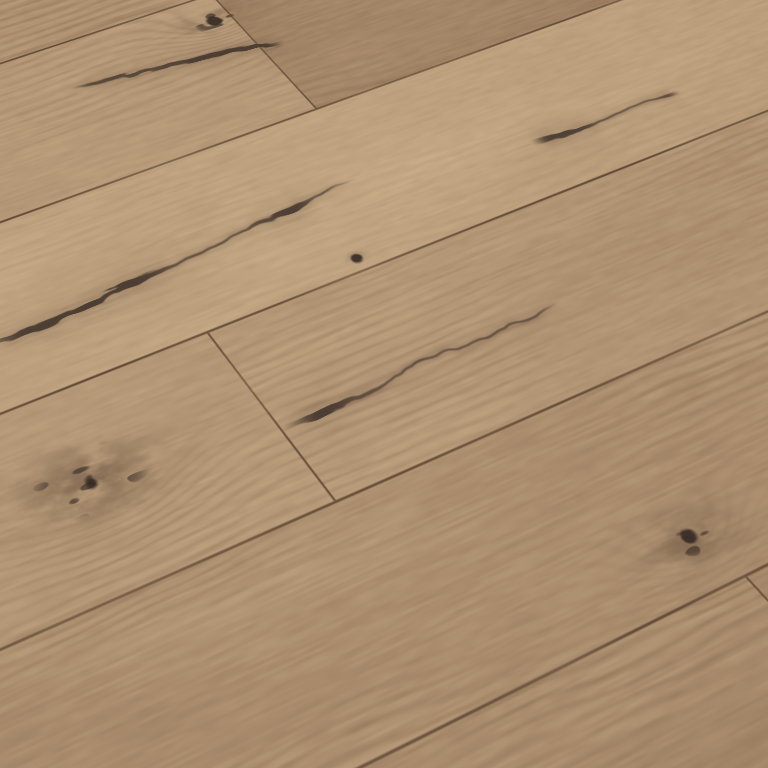
Give the GLSL for this texture, as a three.js fragment shader.

```glsl
varying vec2 vUv;

// Wood colours
const vec3 WOOD_DARK = vec3(0.56, 0.44, 0.335);
const vec3 WOOD_LIGHT = vec3(0.765, 0.655, 0.515);
const vec3 STAIN = vec3(0.47, 0.375, 0.29);
const vec3 CRACK = vec3(0.25, 0.20, 0.17);
const vec3 SEAM = vec3(0.34, 0.25, 0.18);

// Floor layout: u runs along the planks, one unit of v is a plank width
const float TILT = 0.32;
const float PLANK_DEPTH = 0.407;
const float ASPECT = 3.0;
const float SEAM_WIDTH = 0.010;

// Grain strengths
const float RING_COUNT = 18.0;
const float RING_AMOUNT = 0.26;
const float FIBRE_AMOUNT = 0.20;
const float MOTTLE_AMOUNT = 0.26;

// Cracks: start and end in floor space
const vec4 CRACK_LONG = vec4(0.30, 2.34, 1.16, 2.50);
const vec4 CRACK_SHORT = vec4(1.52, 2.34, 1.89, 2.29);
const vec4 CRACK_THIN = vec4(0.70, 1.41, 1.31, 1.45);
const vec4 CRACK_TOP = vec4(0.78, 3.68, 1.26, 3.52);

// Knots: centre, stain radius, core radius
const vec4 KNOT_WIDE = vec4(0.36, 1.53, 0.24, 0.030);
const vec4 KNOT_ROUND = vec4(1.17, 0.235, 0.15, 0.036);
const vec4 KNOT_SMALL = vec4(1.04, 2.08, 0.035, 0.026);
const vec4 KNOT_TOP = vec4(1.16, 3.81, 0.13, 0.030);

float hash(vec2 p) {
  vec3 q = fract(vec3(p.xyx) * 0.1031);
  q += dot(q, q.yzx + 33.33);
  return fract((q.x + q.y) * q.z);
}

float noise(vec2 p) {
  vec2 i = floor(p), f = fract(p);
  f = f * f * (3.0 - 2.0 * f);
  float low = mix(hash(i), hash(i + vec2(1.0, 0.0)), f.x);
  float high = mix(hash(i + vec2(0.0, 1.0)), hash(i + 1.0), f.x);
  return mix(low, high, f.y);
}

float fbm(vec2 p) {
  float sum = 0.0, gain = 0.5;
  for (int i = 0; i < 4; i++) {
    sum += gain * noise(p);
    p = p * 2.03 + 17.1;
    gain *= 0.5;
  }
  return sum;
}

float below(float edge, float soft, float x) {
  return 1.0 - smoothstep(edge - soft, edge + soft, x);
}

vec2 toFloor(vec2 uv) {
  float w = 1.0 - TILT * uv.y;
  return vec2(uv.x + 0.534 * uv.y, (uv.y - 0.498 * uv.x + 0.233) / PLANK_DEPTH) / w;
}

// Growth rings swell around a knot
float knotSwell(vec2 p, vec4 knot) {
  vec2 d = (p - knot.xy) * vec2(ASPECT * 0.5, 1.0) / (knot.z * 1.3);
  return exp(-dot(d, d));
}

vec3 addKnot(vec3 color, vec2 p, vec4 knot) {
  vec2 d = (p - knot.xy) * vec2(ASPECT, 1.0);
  float wobble = fbm(d * vec2(7.0, 14.0) + knot.xy * 9.0);
  float fall = exp(-dot(d * vec2(0.5, 1.0), d * vec2(0.5, 1.0)) / (knot.z * knot.z * 0.6));
  color = mix(color, STAIN, fall * smoothstep(0.2, 0.75, wobble) * 0.75);
  float splits = smoothstep(0.72, 0.84, noise(d * vec2(9.0, 24.0) + knot.xy * 31.0));
  color = mix(color, CRACK, splits * smoothstep(0.35, 0.8, fall) * 0.7);
  float core = below(knot.w, 0.010, length(d * vec2(0.8, 1.0)) + (wobble - 0.45) * 0.05);
  return mix(color, CRACK * 0.8, core * 0.9);
}

vec3 addCrack(vec3 color, vec2 p, vec4 crack) {
  float s = (p.x - crack.x) / (crack.z - crack.x);
  float ends = smoothstep(0.0, 0.12, s) * (1.0 - smoothstep(0.9, 1.0, s));
  float wander = (fbm(vec2(p.x * 9.0, crack.y * 7.0)) - 0.47) * 0.11;
  float d = abs(p.y - mix(crack.y, crack.w, s) - wander);
  float burst = smoothstep(0.4, 0.75, noise(vec2(p.x * 8.0, crack.x * 40.0)));
  float rough = noise(p * vec2(22.0, 75.0));
  float halo = exp(-d / (0.018 + 0.03 * burst)) * (0.35 + 0.5 * rough);
  color = mix(color, STAIN, ends * halo * 0.8);
  float core = below(0.006 + 0.022 * burst * rough, 0.006, d);
  return mix(color, CRACK, ends * core * mix(0.55, 0.85, burst));
}

void main() {
  vec2 p = toFloor(vUv);
  float row = floor(p.y);

  // Odd rows hold a butt joint
  float joint = mod(row, 2.0) > 0.5 ? 0.70 + 0.25 * abs(row - 1.0) : 9.0;
  float side = step(joint, p.x);
  vec2 q = p * vec2(ASPECT, 1.0) + 40.0 * hash(vec2(row + 11.0, side + 3.0));

  // Plank tone and soft room light
  float pale = exp(-(row - 2.0) * (row - 2.0));
  float tone = 0.60 + 0.32 * pale - 0.18 * side * max(row - 1.0, 0.0);
  tone -= 0.10 * smoothstep(0.5, 1.0, vUv.x) + 0.10 * (1.0 - smoothstep(0.0, 0.3, vUv.y));

  // Growth rings, fibres and mottling
  float swell = knotSwell(p, KNOT_WIDE) + knotSwell(p, KNOT_ROUND) + knotSwell(p, KNOT_TOP);
  float phase = p.y * RING_COUNT + 6.0 * fbm(q * vec2(0.35, 0.9)) + 5.0 * swell;
  phase += 0.5 * noise(q * vec2(1.5, 12.0));
  float ring = pow(0.5 + 0.5 * sin(6.2832 * phase), 2.0) - 0.37;
  float ringMask = smoothstep(0.15, 0.8, noise(q * vec2(0.6, 1.6) + 5.0)) * (1.0 - 0.7 * pale);
  tone -= RING_AMOUNT * ring * ringMask;
  tone += FIBRE_AMOUNT * (noise(q * vec2(5.0, 80.0)) - 0.5) * (1.0 - 0.4 * pale);
  tone += 0.10 * (noise(q * vec2(14.0, 45.0)) - 0.5);
  tone += MOTTLE_AMOUNT * (fbm(q * vec2(0.8, 3.0)) - 0.47);
  vec3 color = mix(WOOD_DARK, WOOD_LIGHT, tone);

  // Knots and cracks
  color = addKnot(color, p, KNOT_WIDE);
  color = addKnot(color, p, KNOT_ROUND);
  color = addKnot(color, p, KNOT_SMALL);
  color = addKnot(color, p, KNOT_TOP);
  color = addCrack(color, p, CRACK_LONG);
  color = addCrack(color, p, CRACK_SHORT);
  if (side > 0.5) color = addCrack(color, p, CRACK_THIN);
  color = addCrack(color, p, CRACK_TOP);

  // Seams between planks
  float edge = min(fract(p.y), 1.0 - fract(p.y));
  edge = min(edge, abs(p.x - joint) * ASPECT);
  float seam = below(SEAM_WIDTH * 0.6, SEAM_WIDTH * 0.5, edge);
  color = mix(color, SEAM, seam * (0.55 + 0.35 * noise(p * vec2(6.0, 3.0))));

  gl_FragColor = vec4(color, 1.0);
}
```
